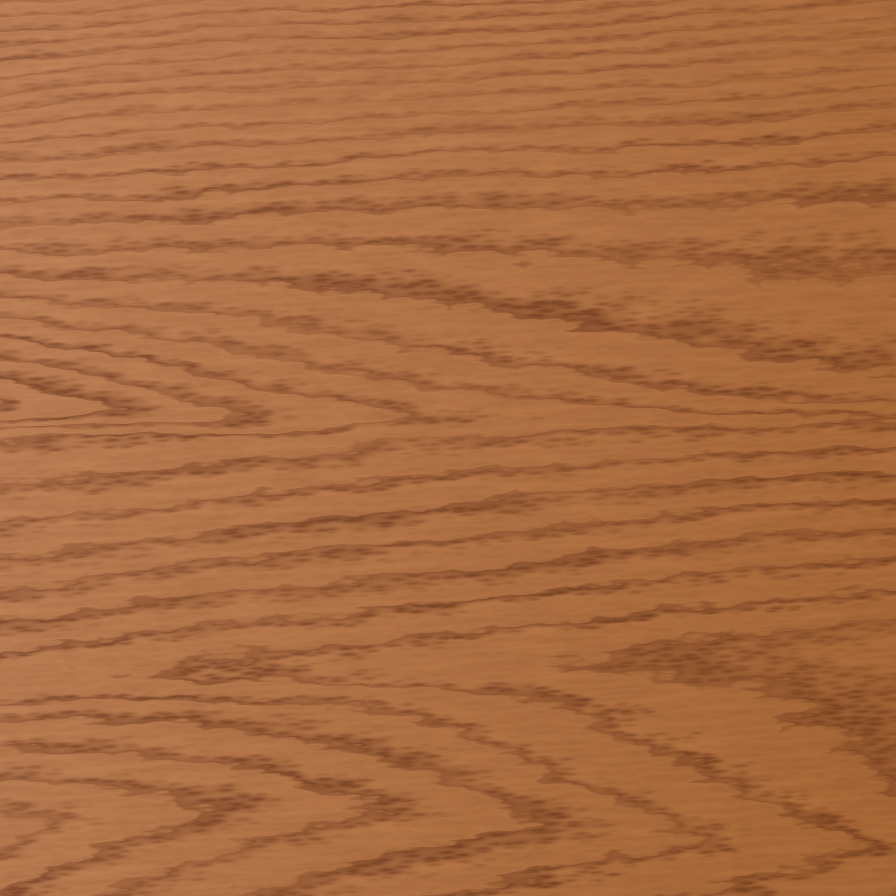
A WebGL 1 fragment shader for this texture:

```glsl
precision highp float;
// Stained oak board: horizontal grain with two cathedral figures whose arches
// point right. Growth rings are contour bands of a height field, roughened
// by stretched cellular noise, with short pores and fibres laid on top.
uniform vec2 u_resolution;

vec2 hash2(vec2 p) {
  vec2 k = vec2(dot(p, vec2(127.1, 311.7)), dot(p, vec2(269.5, 183.3)));
  return fract(sin(k) * 43758.55);
}

// Distance to the nearest scattered point
float cellular(vec2 p) {
  vec2 cell = floor(p), f = fract(p);
  float nearest = 2.0;
  for (int j = -1; j <= 1; j++) {
    for (int i = -1; i <= 1; i++) {
      vec2 o = vec2(float(i), float(j));
      nearest = min(nearest, length(o + hash2(cell + o) - f));
    }
  }
  return nearest;
}

// Slow bends of the grain
float sway(vec2 p) {
  return sin(p.x * 7.0 + p.y * 9.0 + 1.0) * 0.5
       + sin(p.x * 13.0 - p.y * 21.0 + 2.4) * 0.3
       + sin(p.x * 24.0 + p.y * 37.0) * 0.2;
}

// Ring count at a point: each whole number starts a dark band
float ringField(vec2 p) {
  float nearAxes = exp(-pow((p.y - 0.56) / 0.09, 2.0))
                 + exp(-pow((p.y - 0.07) / 0.12, 2.0));
  float y = p.y - 0.065 * (p.x - 0.5) * (1.0 - min(nearAxes, 1.0));
  y += 0.006 * sway(p);

  // Upper figure: long arches above the axis, flat lines below it
  float d = y - 0.545;
  float arch = 9.0 * p.x - 4.0 * p.x * p.x;
  float above = 34.0 * d + 60.0 * pow(max(d - 0.2, 0.0), 2.0)
              + arch * exp(-d * d / 0.029);
  float below = -28.0 * d + 3.0 + 0.25 * (arch - 3.0);
  float upper = mix(below, above, smoothstep(-0.028, 0.004, d));

  // Lower figure: pointed arches on both sides of the axis
  float e = y - 0.08 - 0.02 * sin(p.x * 5.0);
  float lower = 26.0 * sqrt(e * e + 0.0002)
              + 5.5 * p.x * exp(-e * e / 0.04) + 4.5;
  return mix(lower, upper, smoothstep(0.21, 0.3, y));
}

void main() {
  vec2 p = gl_FragCoord.xy / u_resolution;
  vec2 grain = vec2(p.x, p.y - 0.05 * p.x);

  float coarse = cellular(grain * vec2(14.0, 60.0));
  float fine = cellular(grain * vec2(38.0, 170.0) + 7.0);
  float fibre = cellular(grain * vec2(10.0, 130.0) + 31.0);

  // Bands start sharply and fade toward the next ring
  float rings = ringField(p) + 0.35 * (coarse - 0.5) + 0.22 * (fine - 0.5);
  float r = fract(rings);
  vec2 ringRandom = hash2(vec2(floor(rings), 3.0));
  float band = smoothstep(0.0, 0.13, r)
             * (1.0 - smoothstep(0.12, 0.42 + 0.3 * ringRandom.x, r));
  float patches = 0.8 + 0.25 * sway(p * vec2(1.3, 2.2) + 4.0);
  float topFade = 1.0 - 0.35 * smoothstep(0.65, 0.95, p.y);
  band *= patches * topFade * (0.7 + 0.45 * ringRandom.y);

  // Pores cluster inside the bands
  float pores = 1.0 - smoothstep(0.1, 0.55, fine);
  float dark = band * (0.72 + 0.35 * pores) + 0.09 * pores;
  dark += 0.22 * (0.5 - fibre) + 0.12 * (0.5 - coarse);

  // Pinkish light at the left, deeper amber toward the lower right
  float shade = clamp(0.85 * p.x + 0.3 * (0.5 - p.y) + 0.08, 0.0, 1.0);
  vec3 wood = mix(vec3(0.735, 0.495, 0.335), vec3(0.655, 0.405, 0.215), shade);
  vec3 stain = wood * vec3(0.75, 0.67, 0.63);
  gl_FragColor = vec4(mix(wood, stain, clamp(dark, -0.15, 1.1)), 1.0);
}
```
